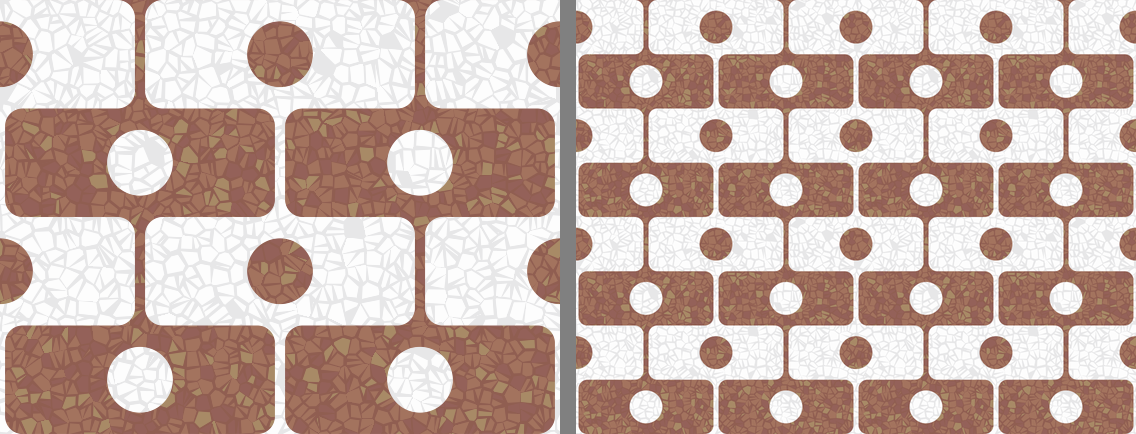
Left, the tile; right, the same tile 2 across and 2 down.
Give the GLSL for this pattern, as a WebGL 1 fragment shader.

```glsl
precision highp float;

uniform vec2 u_resolution;

// Lengths are in tile widths.
const vec2 REPEATS = vec2(2.0, 2.0);
const vec2 TILE = vec2(1.0, 0.7734);
const vec2 BLOCK_HALF = vec2(0.4818, 0.25 * 0.7734);
const float CORNER = 0.0625;
const float DOT_RADIUS = 0.1172;

// Shard cells over the whole canvas, and half widths of the grout.
const vec2 PALE_CELLS = vec2(34.0, 26.0);
const vec2 CLAY_CELLS = vec2(42.0, 32.0);
const float PALE_GAP = 0.0050;
const float CLAY_GAP = 0.0038;
const float GAP_TAPER = 0.10;
const float SPLIT_SHARE = 0.6;
const float GOLD_SHARE = 0.15;
const float DARK_SHARE = 0.25;
const float GREY_SHARE = 0.03;

const vec3 PALE_SHARD = vec3(0.992);
const vec3 PALE_GROUT = vec3(0.905, 0.905, 0.91);
const vec3 CLAY_SHARD = vec3(0.64, 0.45, 0.37);
const vec3 DARK_SHARD = vec3(0.58, 0.38, 0.35);
const vec3 GOLD_SHARD = vec3(0.66, 0.54, 0.40);
const vec3 CLAY_GROUT = vec3(0.565, 0.37, 0.318);

vec2 hash2(vec2 cell) {
  vec3 q = fract(cell.xyx * vec3(0.1031, 0.1030, 0.0973));
  q += dot(q, q.yzx + 33.33);
  return fract((q.xx + q.yz) * q.zy);
}

float roundBox(vec2 p, vec2 halfSize, float radius) {
  vec2 q = abs(p) - halfSize + radius;
  return length(max(q, 0.0)) + min(max(q.x, q.y), 0.0) - radius;
}

// Offset to the nearest copy of a centre in the tiling.
vec2 fold(vec2 p, vec2 centre) {
  return (fract((p - centre) / TILE + 0.5) - 0.5) * TILE;
}

float fill(float d, float pixel) {
  return 1.0 - smoothstep(-0.6 * pixel, 0.6 * pixel, d);
}

// Wrapping cracked cells: x = distance inside a shard, y = shard random value.
vec2 shards(vec2 p, vec2 cells, float gap, float seed) {
  vec2 cellSize = TILE * REPEATS / cells;
  vec2 grid = p / cellSize;
  vec2 base = floor(grid);

  // Nearest seed point
  vec2 home = base;
  vec2 toHome = vec2(0.0);
  float nearest = 1e3;
  for (int j = -1; j <= 1; j++) {
    for (int i = -1; i <= 1; i++) {
      vec2 cell = base + vec2(float(i), float(j));
      vec2 jitter = 0.08 + 0.84 * hash2(mod(cell, cells) + seed);
      vec2 r = (cell + jitter - grid) * cellSize;
      float d = dot(r, r);
      if (d < nearest) {
        nearest = d;
        home = cell;
        toHome = r;
      }
    }
  }

  // Distance to the cell border
  float edge = 1e3;
  for (int j = -2; j <= 2; j++) {
    for (int i = -2; i <= 2; i++) {
      if (i == 0 && j == 0) continue;
      vec2 cell = home + vec2(float(i), float(j));
      vec2 jitter = 0.08 + 0.84 * hash2(mod(cell, cells) + seed);
      vec2 r = (cell + jitter - grid) * cellSize;
      edge = min(edge, dot(0.5 * (toHome + r), normalize(r - toHome)));
    }
  }

  // A straight crack splits many cells into two angular pieces
  vec2 id = mod(home, cells) + seed;
  vec2 rnd = hash2(id + 57.0);
  float angle = 6.2832 * rnd.x;
  vec2 normal = vec2(cos(angle), sin(angle));
  float crack = dot(toHome, normal);
  float side = 0.0;
  if (rnd.y < SPLIT_SHARE) {
    edge = min(edge, abs(crack));
    side = step(0.0, crack);
  }

  // Uneven, tapering grout
  vec2 piece = hash2(id + 113.0 + 41.0 * side);
  float taper = GAP_TAPER * dot(toHome, vec2(-normal.y, normal.x));
  return vec2(edge - gap * (0.6 + 0.8 * piece.x) + taper, piece.y);
}

void main() {
  vec2 p = gl_FragCoord.xy / u_resolution * REPEATS * TILE;
  float pixel = REPEATS.x * TILE.x / u_resolution.x;

  // Interlocking rounded blocks joined by flared necks
  vec2 pale = fold(p, TILE * vec2(0.0, 0.75));
  vec2 clay = fold(p, TILE * vec2(0.5, 0.25));
  float paleBlock = roundBox(pale, BLOCK_HALF, CORNER);
  float clayBlock = roundBox(clay, BLOCK_HALF, CORNER);
  float clayField = abs(pale.x) < 0.25 * TILE.x ? clayBlock : -paleBlock;
  float clayMask = fill(clayField, pixel);

  // Dots in the opposite material
  clayMask = max(clayMask, fill(length(pale) - DOT_RADIUS, pixel));
  clayMask = min(clayMask, 1.0 - fill(length(clay) - DOT_RADIUS, pixel));

  // Pale mosaic
  vec2 paleShard = shards(p, PALE_CELLS, PALE_GAP, 3.0);
  vec3 paleTone = paleShard.y < GREY_SHARE ? PALE_GROUT : PALE_SHARD;
  vec3 paleColor = mix(PALE_GROUT, paleTone, fill(-paleShard.x, pixel));

  // Clay mosaic
  vec2 clayShard = shards(p, CLAY_CELLS, CLAY_GAP, 211.0);
  vec3 clayTone = CLAY_SHARD;
  if (clayShard.y < GOLD_SHARE + DARK_SHARE) clayTone = DARK_SHARD;
  if (clayShard.y < GOLD_SHARE) clayTone = GOLD_SHARD;
  vec3 clayColor = mix(CLAY_GROUT, clayTone, fill(-clayShard.x, pixel));

  gl_FragColor = vec4(mix(paleColor, clayColor, clayMask), 1.0);
}
```
